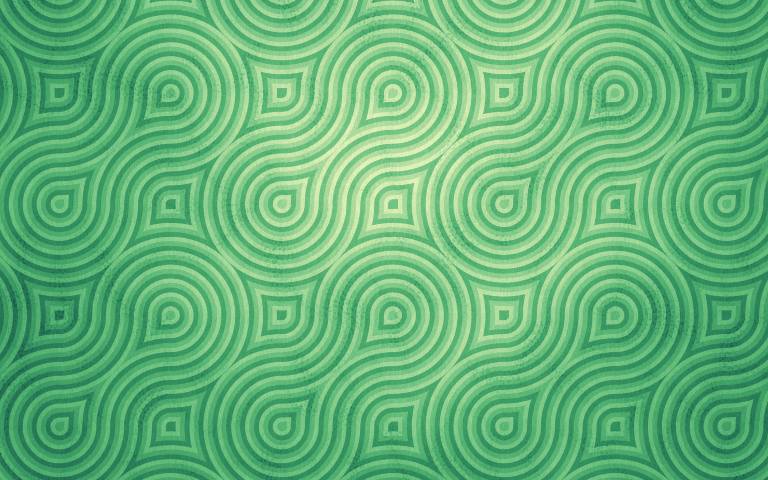
Write a Shadertoy shader that draws this pattern.

```glsl
vec2 hash2(vec2 p) {
    vec3 q = fract(p.xyx * vec3(0.1031, 0.1030, 0.0973));
    q += dot(q, q.yzx + 33.33);
    return fract((q.xx + q.yz) * q.zy);
}

// Distance to the nearest scattered feature point
float cellular(vec2 p) {
    vec2 cell = floor(p);
    float nearest = 2.0;
    for (int y = -1; y <= 1; y++)
    for (int x = -1; x <= 1; x++) {
        vec2 c = cell + vec2(x, y);
        nearest = min(nearest, length(c + hash2(c) - p));
    }
    return nearest;
}

// Ring field: 0 at the round eyes, 1 at the square eyes
float ringField(vec2 g) {
    vec2 parity = mod(floor(g), 2.0);
    vec2 f = fract(g);
    if (parity.x != parity.y) f.x = 1.0 - f.x;
    // Odd tiles join two eyes into an S; the others keep them apart
    if (parity.x + parity.y > 1.5)
        return 1.0 - min(length(f - vec2(1, 0)), length(f - vec2(0, 1)));
    return min(length(f), length(f - 1.0));
}

vec3 greenRamp(float tone) {
    vec3 c = mix(vec3(0.13, 0.42, 0.32), vec3(0.18, 0.54, 0.36), clamp(tone, -0.5, 1.0));
    c = mix(c, vec3(0.25, 0.63, 0.40), clamp(tone - 1.0, 0.0, 1.0));
    c = mix(c, vec3(0.36, 0.72, 0.46), clamp(tone - 2.0, 0.0, 1.0));
    c = mix(c, vec3(0.52, 0.80, 0.55), clamp(tone - 3.0, 0.0, 1.0));
    c = mix(c, vec3(0.71, 0.87, 0.63), clamp(tone - 4.0, 0.0, 1.0));
    return mix(c, vec3(0.89, 0.95, 0.73), clamp(tone - 5.0, 0.0, 1.0));
}

float edge(float at, float t, float blur) {
    return smoothstep(at - blur, at + blur, t);
}

void mainImage(out vec4 fragColor, in vec2 fragCoord) {
    vec2 p = fragCoord / iResolution.y;

    // Eight bands per cell, each running mid, pale, dark
    float blur = 0.6 * 8.0 / (0.2316 * iResolution.y);
    float phase = 8.0 * ringField((p - vec2(0.8188, 0.8063)) / 0.2316);
    float t = fract(clamp(phase, blur, 8.0 - blur));
    float tone = 1.6 + 1.3 * edge(0.0, t, blur) + 0.9 * edge(0.34, t, blur)
               - 2.2 * edge(0.65, t, blur) + 1.3 * edge(1.0, t, blur);

    // Glow above the middle, fading to dim borders
    float r = length(p - vec2(0.85, 0.70));
    tone += 1.85 * exp(-4.2 * r * r) - 1.15 * smoothstep(0.35, 1.05, r);

    // Worn print: stains, fibres and fine grain
    float stain = sin(p.x * 9.0 + 2.0 * sin(p.y * 7.0))
                + sin(p.y * 13.0 - 3.0 * sin(p.x * 5.0 + 1.0));
    float patches = cellular(p * vec2(17, 13) + 0.3 * sin(p.yx * 31.0));
    tone -= 0.17 * stain;
    tone += 0.4 * (0.5 - patches);
    tone += 0.4 * (cellular(p * vec2(210, 60)) - 0.5);
    tone += 0.5 * (cellular(p * vec2(300, 260)) - 0.5);

    // Dark flecks gather in patches
    float flecks = smoothstep(0.42, 0.1, cellular(p * vec2(135, 110)));
    tone -= 0.9 * flecks * smoothstep(0.35, 0.95, patches + 0.08 * stain);

    fragColor = vec4(greenRamp(tone), 1.0);
}
```
